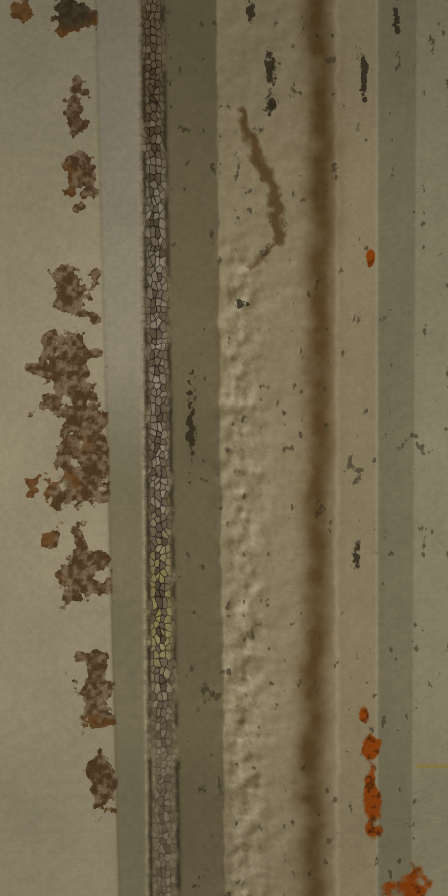
This texture is drawn by a Shadertoy shader. Its source:

```glsl
// Weathered plaster wall with a vertical pebbled seam, peeling paint and rust stains
#define PAINT vec3(.555, .515, .415)
#define PLASTER vec3(.525, .475, .365)
#define SHADE vec3(.40, .36, .265)
#define STAIN vec3(.30, .22, .11)
#define RUST vec3(.52, .22, .03)
#define GRIME vec3(.17, .145, .10)
#define SOFT .004
#define GRAIN .045
#define RELIEF .34
#define PEBBLES vec2(85, 58)

float hash(vec2 p) { return fract(sin(dot(p, vec2(127.1, 311.7))) * 43758.5453); }

float noise(vec2 p) {
  vec2 i = floor(p), f = fract(p);
  f = f * f * (3. - 2. * f);
  return mix(mix(hash(i), hash(i + vec2(1, 0)), f.x),
             mix(hash(i + vec2(0, 1)), hash(i + vec2(1, 1)), f.x), f.y);
}

float fbm(vec2 p) {
  float sum = 0., amp = .5;
  for (int i = 0; i < 5; i++) {
    sum += amp * noise(p);
    p = mat2(1.6, 1.2, -1.2, 1.6) * p + 7.3;
    amp *= .5;
  }
  return sum;
}

float rightOf(float x, float edge) { return smoothstep(-SOFT, SOFT, x - edge); }
float stripe(float x, float c, float w) { return exp(-(x - c) * (x - c) / (w * w)); }

// Positive inside an ellipse: centre.xy, radius.zw
float blob(vec2 p, vec4 e) { return 1. - length((p - e.xy) / e.zw); }

float segment(vec2 p, vec2 a, vec2 b) {
  vec2 d = b - a;
  return length(p - a - d * clamp(dot(p - a, d) / dot(d, d), 0., 1.));
}

// x: distance to the cell border, y: random value of the cell
vec2 pebble(vec2 p) {
  vec2 cell = floor(p), id = cell;
  float first = 9., second = 9.;
  for (int k = 0; k < 9; k++) {
    vec2 c = cell + vec2(k % 3 - 1, k / 3 - 1);
    float d = length(c + .15 + .7 * vec2(hash(c), hash(c + 41.)) - p);
    if (d < first) { second = first; first = d; id = c; }
    else second = min(second, d);
  }
  return vec2(second - first, hash(id + 9.));
}

const vec4 PEEL[11] = vec4[11](
  vec4(.157, .02, .06, .06), vec4(.04, .01, .045, .04), vec4(.155, .24, .036, .1),
  vec4(.18, .39, .036, .07), vec4(.165, .66, .075, .07), vec4(.155, .83, .075, .12),
  vec4(.185, 1.05, .085, .16), vec4(.2, 1.28, .075, .07), vec4(.205, 1.55, .07, .11),
  vec4(.235, 1.72, .042, .1), vec4(.12, 1.2, .022, .03));
const vec4 RUSTY[5] = vec4[5](
  vec4(.812, 1.6, .015, .022), vec4(.828, 1.66, .026, .03), vec4(.829, 1.8, .021, .08),
  vec4(.917, 1.98, .06, .045), vec4(.828, .58, .009, .025));
const vec4 MARKS[8] = vec4[8](
  vec4(.56, .02, .015, .025), vec4(.602, .15, .018, .045), vec4(.605, .235, .018, .025),
  vec4(.537, .68, .02, .013), vec4(.426, .96, .012, .12), vec4(.795, 1.25, .013, .035),
  vec4(.812, .18, .009, .06), vec4(.885, .04, .012, .04));

void mainImage(out vec4 fragColor, in vec2 fragCoord) {
  // x runs 0..1 to the right, y runs 0..2 downwards
  vec2 p = vec2(fragCoord.x / iResolution.x, 2. - 2. * fragCoord.y / iResolution.y);
  float x = p.x, y = p.y;
  float broad = fbm(p * 5.), rough = fbm(p * 28.), fine = fbm(p * 90. + 5.);
  float ragged = x + (rough - .5) * .012;

  // Leaning vertical boundaries
  float wallEnd = .213 + .026 * y, seamStart = .308 + .009 * y;
  float seamEnd = .365 + .018 * y, bandEnd = .482 + .01 * y, corner = .93 - .006 * y;

  // Flat planes
  vec3 ledge = mix(vec3(.53, .495, .415), vec3(.445, .41, .315), smoothstep(.75, 1.15, y));
  vec3 col = mix(PAINT, ledge, rightOf(x, wallEnd));
  col = mix(col, SHADE, rightOf(x, seamStart));
  col = mix(col, PLASTER, rightOf(ragged, bandEnd));
  col = mix(col, vec3(.45, .42, .325), rightOf(x, .842));
  col = mix(col, vec3(.51, .48, .38), rightOf(x, corner));
  col *= .93 + .14 * broad;
  col += .05 * stripe(x, .842, .004) - .04 * stripe(x, wallEnd, .004);

  // Lumpy plaster relief
  float lumps = stripe(x, bandEnd + .045, .045) * smoothstep(.45, .65, y);
  float plaster = rightOf(x, bandEnd) * (1. - rightOf(x, .74));
  col += RELIEF * (fbm(p * 34. + .35) - fbm(p * 34.)) * (lumps + .25 * plaster);

  // Peeling paint on the left wall
  float peel = -1., grime = -1., rust = -1.;
  for (int i = 0; i < 11; i++) peel = max(peel, blob(p, PEEL[i]));
  peel = smoothstep(0., .12, peel + 2.6 * (rough - .5) - .2) * (1. - rightOf(x, wallEnd + .004));
  vec3 bare = mix(vec3(.27, .19, .11), vec3(.43, .36, .27), smoothstep(.3, .7, fine));
  bare = mix(bare, vec3(.36, .22, .08), .7 * smoothstep(.52, .65, fbm(p * 13. + 20.)));
  bare = mix(bare, GRIME, .7 * smoothstep(0., .5, blob(p, PEEL[0])));
  col = mix(col, bare, .9 * peel);

  // Pebbled seam, yellowing in its lower middle
  float seam = rightOf(x, seamStart) * (1. - rightOf(ragged, seamEnd));
  vec2 stone = pebble(p * PEBBLES + rough);
  float core = stripe(x, mix(seamStart, seamEnd, .55), .026) * (1. - .5 * smoothstep(1.45, 1.7, y));
  vec3 stones = mix(vec3(.30, .25, .19), vec3(.56, .51, .44), stone.y);
  stones = mix(stones, STAIN, .4 * smoothstep(.45, .2, y));
  stones = mix(stones, vec3(.56, .52, .27), .7 * stripe(y, 1.36, .15) * step(.45, stone.y));
  stones *= mix(.5, 1., smoothstep(.02, .3, stone.x));
  col = mix(col, mix(vec3(.43, .385, .285) * (.75 + .5 * fine), stones, core), seam);
  col += .1 * stripe(x, seamStart + .002, .004);
  float gaps = stripe(x, seamStart + .012, .004) + stripe(ragged, seamEnd, .005);
  col = mix(col, GRIME, .65 * min(gaps, 1.) * smoothstep(.25, .6, rough));

  // Long brown water stain and its pale rim
  float run = .708 + .01 * sin(y * 2.6) + .022 * (fbm(vec2(y * 12., 2)) - .5);
  float soak = stripe(ragged, run, .028 + .008 * broad);
  col = mix(col, STAIN, min(soak * (.55 + .55 * rough), .85));
  col += .05 * stripe(ragged, .752, .006);

  // Branching brown cracks
  vec2 w = p + .05 * (vec2(rough, fbm(p * 28. + 50.)) - .5), fork = vec2(.62, .54);
  float crack = min(segment(w, vec2(.53, .25), vec2(.61, .42)), segment(w, vec2(.61, .42), fork));
  crack = min(crack, segment(w, fork, vec2(.56, .59)) + .007);
  col = mix(col, STAIN, .75 * smoothstep(.017, .004, crack));

  // Grime marks, rust and a thin yellow scratch
  for (int i = 0; i < 8; i++) grime = max(grime, blob(p, MARKS[i]));
  for (int i = 0; i < 5; i++) rust = max(rust, blob(p, RUSTY[i]));
  col = mix(col, GRIME, .8 * smoothstep(0., .35, grime + 2. * (fine - .55)));
  col = mix(col, GRIME, .5 * smoothstep(.69, .78, fbm(p * vec2(55, 38))) * rightOf(x, seamEnd));
  col = mix(col, RUST * mix(1., .55, smoothstep(.45, .7, fine)),
            .9 * smoothstep(-.05, .35, rust + 2. * (rough - .5)));
  col = mix(col, vec3(.55, .46, .16), .6 * stripe(y, 1.71, .004) * rightOf(x, .93));

  // Fine grain and uneven light
  col *= 1. + GRAIN * (2. * fine - 1. + noise(p * 230.) - .5);
  col *= mix(.86, 1., smoothstep(0., .8, y)) * (1. - .08 * smoothstep(1.4, 2., y));
  fragColor = vec4(clamp(col, 0., 1.), 1);
}
```
